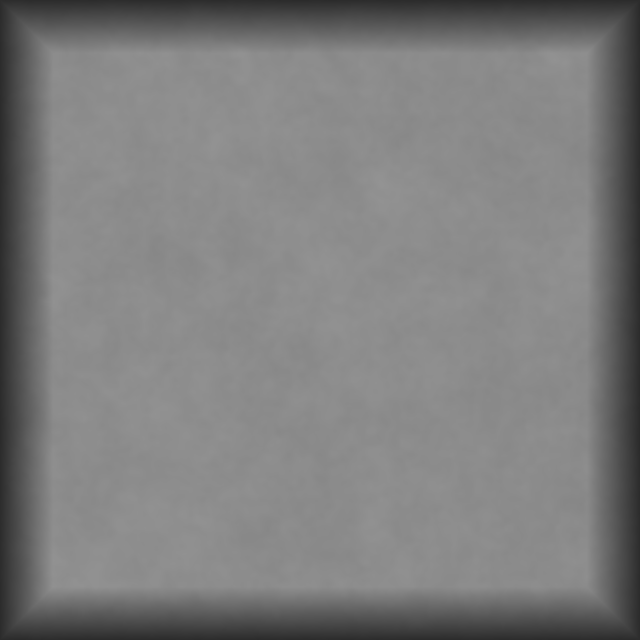
Give the GLSL for this texture map, as a WebGL 1 fragment shader.

```glsl
precision highp float;
// Draws a grey stone tile with dark mitred bevels and a faint mottled grain.

uniform vec2 u_resolution;

const float BEVEL_WIDTH = 0.083;
const float EDGE_GREY = 0.17;
const float FACE_GREY = 0.55;

// Random point in the unit square for a cell
vec2 hash2(vec2 cell) {
  vec2 mixed = vec2(dot(cell, vec2(127.1, 311.7)), dot(cell, vec2(269.5, 183.3)));
  return fract(sin(mixed) * 43758.5453);
}

// Soft cellular noise: random tones blended around scattered points, -0.5 to 0.5
float softCells(vec2 p, float seed) {
  vec2 base = floor(p);
  float total = 0.0;
  float weightSum = 0.0;
  for (int j = -1; j <= 1; j++) {
    for (int i = -1; i <= 1; i++) {
      vec2 cell = base + vec2(float(i), float(j));
      vec2 offset = cell + hash2(cell + seed) - p;
      float falloff = max(1.0 - dot(offset, offset) / 2.25, 0.0);
      float weight = falloff * falloff * falloff + 0.0001;
      total += weight * (hash2(cell + seed + 17.0).x - 0.5);
      weightSum += weight;
    }
  }
  return total / weightSum;
}

// Layers of cells, from broad clouds to fine grain
float mottle(vec2 p) {
  float sum = 0.0;
  float scale = 7.0;
  float strength = 0.022;
  for (int layer = 0; layer < 5; layer++) {
    sum += strength * softCells(p * scale, float(layer) * 31.0);
    scale *= 2.0;
    strength *= 0.95;
  }
  return sum;
}

// Distance inward from the nearest side of the unit square
float sideDistance(vec2 p) {
  vec2 inset = min(p, 1.0 - p);
  return min(inset.x, inset.y);
}

// Nearly linear ramp from rim to face
float bevelRamp(float inset, float width) {
  return clamp(inset / width, 0.0, 1.0);
}

void main() {
  vec2 uv = gl_FragCoord.xy / u_resolution;
  float ramp = bevelRamp(sideDistance(uv), BEVEL_WIDTH);
  float grey = mix(EDGE_GREY, FACE_GREY, ramp);

  // Grain fades with the light on the bevel
  grey += mottle(uv) * mix(0.3, 1.0, ramp);

  gl_FragColor = vec4(vec3(grey), 1.0);
}
```
